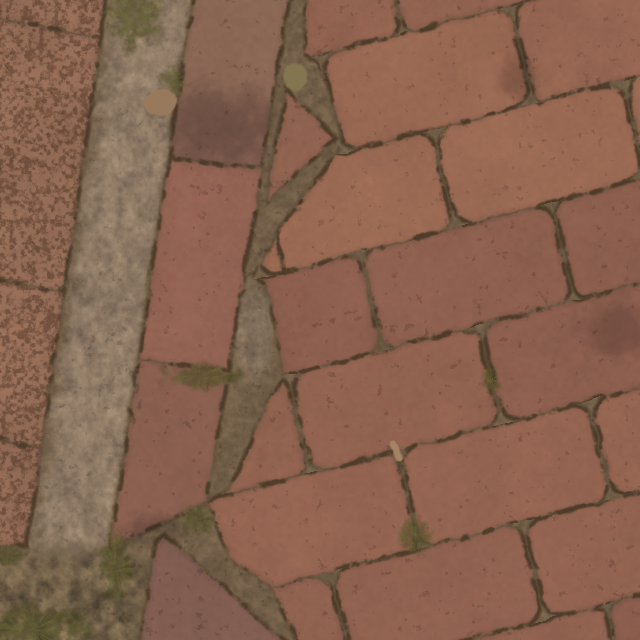
Reproduce this texture procedurally as a Shadertoy shader.

```glsl
// Worn brick paving: slanted courses on the right, a soldier strip, a concrete
// gutter and rough bricks on the left. Inside-distances are laid over mortar;
// value noise gives grain, ragged edges, moss and stains.

float hash(vec2 p) {
  p = fract(p * vec2(.1031, .103));
  p += dot(p, p.yx + 33.33);
  return fract((p.x + p.y) * p.x * 7.31);
}

float noise(vec2 p) {
  vec2 i = floor(p), f = fract(p);
  f = f * f * (3. - 2. * f);
  return mix(mix(hash(i), hash(i + vec2(1, 0)), f.x),
             mix(hash(i + vec2(0, 1)), hash(i + vec2(1, 1)), f.x), f.y);
}

float fbm(vec2 p) {
  float sum = 0., amp = .53;
  for (int i = 0; i < 4; i++) {
    sum += amp * noise(p);
    p = mat2(1.6, 1.2, -1.2, 1.6) * p + 7.3;
    amp *= .5;
  }
  return sum;
}

// Left border of the coursed field, listed downwards
const vec2 BORDER[14] = vec2[14](
  vec2(368, -20), vec2(366, 65), vec2(384, 75), vec2(412, 172), vec2(335, 275),
  vec2(306, 333), vec2(320, 345), vec2(341, 455), vec2(325, 475), vec2(275, 588),
  vec2(249, 603), vec2(275, 670), vec2(325, 702), vec2(365, 790));

// Per course: position of one head joint, warmth of the clay
const vec2 COURSE[8] = vec2[8](
  vec2(470, .4), vec2(626, .85), vec2(532, .9), vec2(676, .1),
  vec2(588, .45), vec2(490, .55), vec2(640, .35), vec2(740, .4));

// Grass and moss tufts: centre, radii
const vec4 TUFT[9] = vec4[9](
  vec4(158, 18, 48, 45), vec4(210, 96, 18, 20), vec4(240, 452, 55, 20),
  vec4(138, 682, 24, 42), vec4(40, 755, 75, 32), vec4(499, 645, 20, 26),
  vec4(589, 455, 12, 24), vec4(10, 668, 22, 15), vec4(235, 625, 22, 20));

// Dark stains: centre, radii
const vec4 STAIN[4] = vec4[4](vec4(265, 148, 75, 55), vec4(742, 395, 50, 40),
  vec4(622, 92, 30, 32), vec4(185, 635, 40, 22));

float segment(vec2 p, vec2 a, vec2 b) {
  vec2 e = b - a;
  return length(p - a - e * clamp(dot(p - a, e) / dot(e, e), 0., 1.));
}

float border(vec2 p) {
  float d = 1e3, side = -1.;
  for (int i = 0; i < 13; i++) {
    vec2 a = BORDER[i], b = BORDER[i + 1];
    d = min(d, segment(p, a, b));
    if (p.y >= a.y && p.y < b.y)
      side = sign(p.x - mix(a.x, b.x, (p.y - a.y) / (b.y - a.y)));
  }
  return d * side;
}

float insideEdge(vec2 p, vec2 a, vec2 b) {
  vec2 e = normalize(b - a);
  return dot(p - a, vec2(-e.y, e.x));
}

float insideTriangle(vec2 p, vec2 a, vec2 b, vec2 c) {
  return min(insideEdge(p, a, b), min(insideEdge(p, b, c), insideEdge(p, c, a)));
}

// Draws a broken dark seam, then the soft-edged piece
void lay(inout vec3 col, float d, vec3 tone, float grime) {
  float gap = smoothstep(.36, .62, grime);
  col = mix(col, vec3(.29, .22, .15), smoothstep(-5., .5, d) * (.2 + .7 * gap));
  tone *= .94 + .06 * smoothstep(1., 9., d);
  col = mix(col, tone, smoothstep(0., 4.2, d + 1.1 - 2.2 * gap));
}

float blob(vec2 p, vec4 e) { return length((p - e.xy) / e.zw); }

void mainImage(out vec4 fragColor, in vec2 fragCoord) {
  // The canvas is 768 units high, y downwards
  vec2 q = vec2(fragCoord.x, iResolution.y - fragCoord.y) / iResolution.y * 768.;
  vec2 p = q + 7. * (vec2(fbm(q / 18.), fbm(q / 18. + 40.)) - .5);
  float grain = fbm(q / 6.), cloud = fbm(q / 45.), grime = fbm(q / 13. + 9.);
  float gutterL = p.x - 128. + .145 * p.y, soldierL = p.x - 231. + .15 * p.y;
  float soldierR = 348. - .165 * p.y - p.x;

  // Mortar, concrete and loose soil
  vec3 col = vec3(.435, .36, .275) * (.78 + .28 * grain + .2 * grime);
  float concrete = smoothstep(0., 26., gutterL + 22. * (grime - .3)) * smoothstep(1., -9., soldierL);
  concrete = max(concrete, .75 * smoothstep(1.15, .5, blob(p, vec4(304, 400, 28, 65))));
  float mottle = fbm(q / vec2(12, 20) + 70.), low = smoothstep(640., 690., p.y);
  vec3 stone = vec3(.555, .475, .395) * (.6 + .28 * grain + .2 * cloud + .32 * mottle);
  col = mix(col, stone, concrete * (1. - low));
  float soil = low * smoothstep(200., 150., p.x);
  col = mix(col, vec3(.42, .36, .27) * (.45 + 1.1 * grime), soil * .8);

  // Rough bricks at the far left
  float t = p.y - .2 * p.x;
  float d = min(min(abs(t - 22.), abs(t - 335.)), min(abs(t - 528.), 655. - p.y));
  float pits = smoothstep(.35, .75, fbm(q / 4.5 + 3.));
  vec3 tone = mix(vec3(.59, .43, .345), vec3(.44, .31, .24), pits);
  lay(col, min(d, -gutterL), tone * (.92 + .16 * cloud), grime);

  // Soldier strip
  t = p.y - .13 * p.x;
  d = min(min(abs(t - 162.), abs(t - 409.)), .9 * (722. - p.y - .48 * p.x));
  float clay = .93 + .07 * grain + .09 * cloud;
  tone = t < 162. ? mix(vec3(.54, .4, .33), vec3(.5, .365, .31), smoothstep(70., 115., t))
       : t < 409. ? vec3(.57, .385, .325) : vec3(.535, .37, .31);
  lay(col, min(d, min(soldierL, soldierR)), tone * clay, grime);

  // Slanted courses with rounded brick corners
  float v = p.y + .26 * (p.x - 550.) - 23., row = floor(v / 124.7), f = v - row * 124.7;
  vec2 course = COURSE[int(clamp(row + 1., 0., 7.))];
  float u = p.x - .22 * (f - 62.) - course.x, column = floor(u / 230.);
  vec2 h = vec2(min(f, 124.7 - f), 113. - abs(u - column * 230. - 115.));
  float r = 10. + 16. * hash(vec2(row, column) * 3. + 11.);
  d = min(r - length(max(r - h, 0.)), segment(p, vec2(331, 283), vec2(341, 328)));
  float warm = course.y + .2 * (hash(vec2(row, column) + 5.) - .5);
  if (mod(row, 3.) == 0. && column >= 0.) warm -= .35;
  tone = mix(vec3(.54, .365, .305), vec3(.605, .415, .325), clamp(warm, 0., 1.));
  lay(col, min(d, border(p)), tone * clay, grime);

  // Cut pieces
  d = insideTriangle(p, vec2(343, 106), vec2(403, 165), vec2(320, 244));
  lay(col, d, vec3(.56, .385, .315) * clay, grime);
  d = insideTriangle(p, vec2(190, 634), vec2(352, 778), vec2(164, 790));
  d = min(d, insideEdge(p, vec2(158, 682), vec2(200, 638)));
  lay(col, d, vec3(.5, .36, .315) * clay, grime);

  // Stains and faint pock marks
  for (int i = 0; i < 4; i++)
    col *= 1. - .16 * smoothstep(1.2, .3, blob(p, STAIN[i]) + .8 * (grime - .5));
  col *= 1. - .13 * smoothstep(.7, .82, fbm(q / 8. + 60.));

  // Grass and moss
  for (int i = 0; i < 9; i++) {
    vec2 s = q - TUFT[i].xy;
    float blades = noise(vec2(atan(s.y, s.x) * 9., length(s) / 18.) + 20.);
    float cover = smoothstep(1.05, .4, blob(p, TUFT[i]) + 1.1 * (grime - .5));
    vec3 green = mix(vec3(.21, .19, .1), vec3(.42, .41, .21), .6 * blades + .5 * grain);
    col = mix(col, green, cover * (.43 + .43 * blades));
  }

  // Fallen leaves
  col = mix(col, vec3(.6, .475, .36), smoothstep(1.1, .9, blob(p, vec4(193, 123, 19, 15))));
  col = mix(col, vec3(.51, .46, .31), smoothstep(1.1, .85, blob(p, vec4(355, 92, 14, 17))));
  col = mix(col, vec3(.64, .52, .39), smoothstep(5., 2., segment(p, vec2(472, 532), vec2(478, 550))));
  fragColor = vec4(col, 1);
}
```
